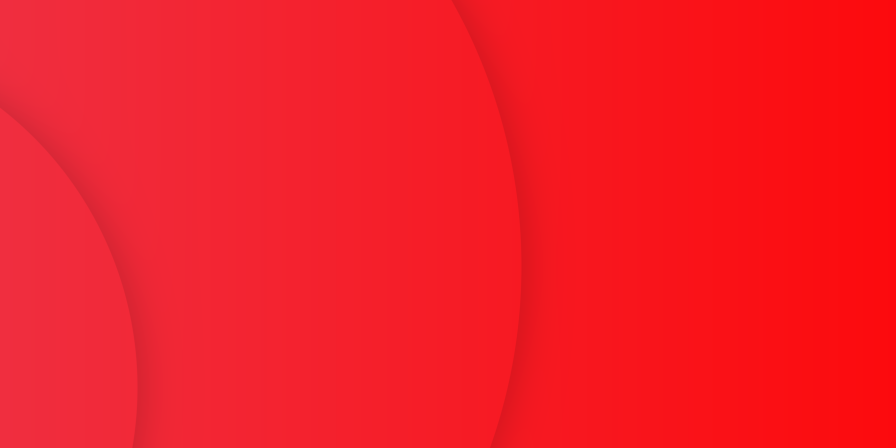
Give the GLSL for this background, as a Shadertoy shader.

```glsl
// Two overlapping discs on a horizontal red gradient. All layers share the
// same gradient; each disc is revealed only by the soft shadow it casts,
// which is a blurred, slightly shifted copy of its distance field.

// Gradient colours at the left and right ends of the canvas
const vec3 LEFT_RED  = vec3(0.940, 0.180, 0.248);
const vec3 RIGHT_RED = vec3(0.990, 0.040, 0.052);

// Discs as centre x, centre y, radius, in units of canvas height
const vec3 LARGE_DISC = vec3(-0.042, 0.406, 1.206);
const vec3 SMALL_DISC = vec3(-0.482, 0.135, 0.789);

// Shadow shape, in units of canvas height
const vec2  SHADOW_OFFSET   = vec2(0.016, 0.0);
const float SHADOW_BLUR     = 0.039;
const float SHADOW_STRENGTH = 0.16;

float discDistance(vec2 p, vec3 disc) {
    return length(p - disc.xy) - disc.z;
}

// Logistic curve close to the integral of a Gaussian blur
float blurredCoverage(float d) {
    return 1.0 / (1.0 + exp(1.702 * d / SHADOW_BLUR));
}

// Light left by the disc's shadow; the disc itself stays fully lit
float shadowLight(vec2 p, vec3 disc, float pixel) {
    float outside = smoothstep(-0.75 * pixel, 0.75 * pixel, discDistance(p, disc));
    float shadow = blurredCoverage(discDistance(p - SHADOW_OFFSET, disc));
    return 1.0 - SHADOW_STRENGTH * shadow * outside;
}

void mainImage(out vec4 fragColor, in vec2 fragCoord) {
    float pixel = 1.0 / iResolution.y;
    vec2 p = fragCoord * pixel;

    // Shared background gradient
    vec3 color = mix(LEFT_RED, RIGHT_RED, fragCoord.x / iResolution.x);

    // Shadows around both discs
    color *= shadowLight(p, LARGE_DISC, pixel);
    color *= shadowLight(p, SMALL_DISC, pixel);

    fragColor = vec4(color, 1.0);
}
```
